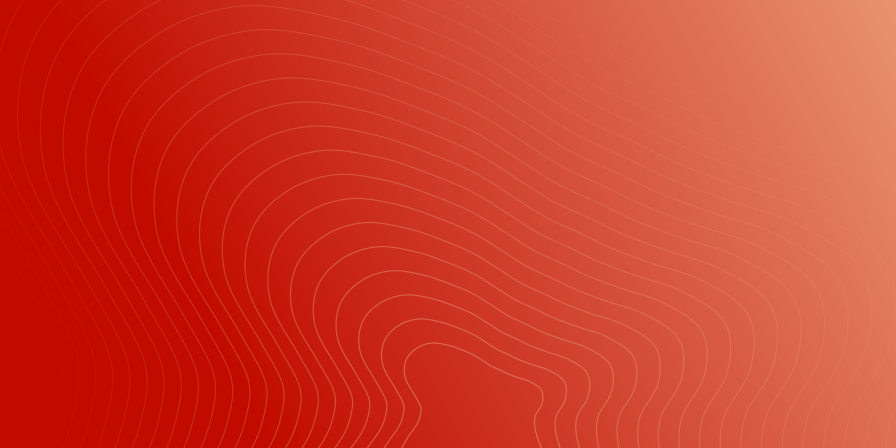
A WebGL 2 fragment shader for this background:

```glsl
#version 300 es
precision highp float;
// Red to peach diagonal gradient under fading, concentric wavy contour lines.

#define CENTER vec2(1.0547, 0.0729)
#define RING_SCALE (1.0 / 384.0)
#define FIRST_RING 3.0
#define RING_COUNT 22.0
#define LINE_WIDTH 0.0027
#define LINE_OPACITY 0.55
#define GRADIENT_START 0.24
#define DEEP_RED vec3(0.755, 0.04, 0.0)
#define PEACH vec3(0.91, 0.575, 0.43)

uniform vec2 u_resolution;
out vec4 fragColor;

// Ring spacing for every 10 degrees, from -40 to 220
const float SPACING[27] = float[27](
    26.0, 23.5, 19.9, 18.05, 18.0, 20.2, 20.95, 19.1, 16.85,
    15.55, 15.1, 15.1, 15.95, 17.4, 19.1, 21.4, 23.8, 24.95,
    24.7, 22.3, 17.8, 15.1, 14.9, 16.3, 20.0, 24.5, 26.0);

float spacingAt(int i) {
    return SPACING[clamp(i, 0, 26)];
}

// Catmull-Rom interpolation of the spacing around the center
float ringSpacing(float angle) {
    float s = clamp((angle + 40.0) / 10.0, 0.0, 26.0);
    int i = int(floor(s));
    float f = s - floor(s);
    float a = spacingAt(i - 1);
    float b = spacingAt(i);
    float c = spacingAt(i + 1);
    float d = spacingAt(i + 2);
    float cubic = 3.0 * (b - c) + d - a;
    float square = 2.0 * a - 5.0 * b + 4.0 * c - d;
    return b + 0.5 * f * (c - a + f * (square + f * cubic));
}

// Contour field: whole numbers lie on the rings
float ringField(vec2 p) {
    vec2 q = p - CENTER;
    float angle = mod(degrees(atan(q.y, q.x)) + 90.0, 360.0) - 90.0;
    return length(q) / (ringSpacing(angle) * RING_SCALE);
}

// Share of a pixel covered by a line at the given distance
float lineCoverage(float dist, float pixel) {
    float halfLine = 0.5 * LINE_WIDTH;
    float upper = min(dist + 0.5 * pixel, halfLine);
    float lower = max(dist - 0.5 * pixel, -halfLine);
    return clamp((upper - lower) / pixel, 0.0, 1.0);
}

void main() {
    float pixel = 1.0 / u_resolution.y;
    vec2 p = gl_FragCoord.xy * pixel;

    // Diagonal background gradient
    float along = dot(p, vec2(2.0, 1.0)) / 5.0;
    float blend = clamp((along - GRADIENT_START) / (1.0 - GRADIENT_START), 0.0, 1.0);
    vec3 color = mix(DEEP_RED, PEACH, blend);

    // Distance to the nearest ring, from the local slope of the field
    float field = ringField(p);
    vec2 slope = vec2(ringField(p + vec2(pixel, 0.0)) - ringField(p - vec2(pixel, 0.0)),
                      ringField(p + vec2(0.0, pixel)) - ringField(p - vec2(0.0, pixel)));
    float gradient = max(length(slope) / (2.0 * pixel), 0.001);
    float dist = abs(field - round(field)) / gradient;

    // Rings fade outward
    float ring = round(field) - FIRST_RING;
    float fade = step(0.0, ring) * clamp(1.0 - ring / RING_COUNT, 0.0, 1.0);
    color = mix(color, PEACH, LINE_OPACITY * fade * lineCoverage(dist, pixel));

    fragColor = vec4(color, 1.0);
}
```
